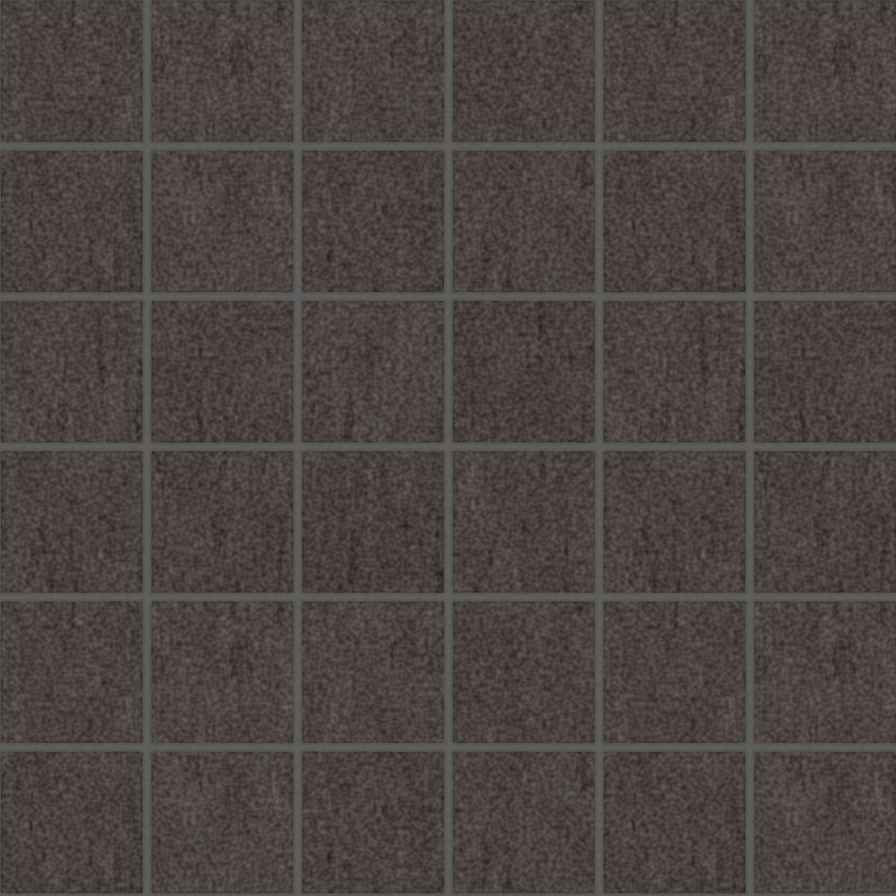
A Shadertoy shader for this texture:

```glsl
// Dark stone mosaic: six by six square tiles set in thin grey grout.
// Each tile is cut from a noise field of fine grain, cloudy wear and
// vertical streaks; the cuts recur every four tiles across and down.

#define PITCH       vec2(0.1682, 0.1677)  // tile spacing
#define GRID_ORIGIN vec2(0.5005, 0.5013)  // a crossing of two grout lines
#define GROUT_WIDTH 0.0098
#define CORNER      0.0015                // tile corner radius
#define CUT_PERIOD  4.0                   // tiles before a cut recurs
#define GRAIN_FREQ  211.0
#define GRAIN       0.58
#define STREAKS     0.42
#define STONE_DARK  vec3(0.200, 0.172, 0.162)
#define STONE_LIGHT vec3(0.380, 0.353, 0.341)
#define GROUT_COLOR vec3(0.362, 0.364, 0.358)

vec2 hash2(vec2 p) {
    vec3 h = fract(p.xyx * vec3(0.1031, 0.1030, 0.0973));
    h += dot(h, h.yzx + 33.33);
    return fract((h.xx + h.yz) * h.zy);
}

vec2 latticeGradient(vec2 cell) {
    float angle = 6.28318 * hash2(cell).x;
    return vec2(cos(angle), sin(angle));
}

// Gradient noise, roughly -0.7 to 0.7
float gradientNoise(vec2 p) {
    vec2 i = floor(p), f = p - i;
    vec2 u = f * f * f * (f * (f * 6.0 - 15.0) + 10.0);
    vec2 e = vec2(1.0, 0.0);
    float a = dot(latticeGradient(i), f);
    float b = dot(latticeGradient(i + e.xy), f - e.xy);
    float c = dot(latticeGradient(i + e.yx), f - e.yx);
    float d = dot(latticeGradient(i + e.xx), f - e.xx);
    return mix(mix(a, b, u.x), mix(c, d, u.x), u.y);
}

float fbm(vec2 p) {
    float sum = 0.0, amplitude = 1.0;
    for (int octave = 0; octave < 4; octave++) {
        sum += amplitude * gradientNoise(p);
        p = p * 2.03 + 17.3;
        amplitude *= 0.55;
    }
    return sum;
}

float roundedBox(vec2 p, vec2 halfSize, float radius) {
    vec2 d = abs(p) - halfSize + radius;
    return length(max(d, 0.0)) + min(max(d.x, d.y), 0.0) - radius;
}

// Lightness of the stone, 0 to 1, at a point of the noise field
float stoneTone(vec2 p) {
    float grain = gradientNoise(p * GRAIN_FREQ)
                + 0.65 * gradientNoise(p * GRAIN_FREQ * 0.53 + 41.0);
    float clouds = fbm(p * vec2(24.0, 13.0));
    float streak = fbm(p * vec2(46.0, 7.0) + 9.0);
    float rough = fbm(p * vec2(150.0, 70.0) + 23.0);

    float tone = 0.5 + GRAIN * grain + 0.16 * clouds + 0.14 * streak;
    // Broken dark streaks, then pale scuffs with scattered flecks
    tone -= STREAKS * smoothstep(0.22, 0.75, streak + 0.35 * rough);
    float scuff = smoothstep(0.2, 0.7, fbm(p * vec2(38.0, 15.0) + 67.0));
    tone += scuff * (0.10 + 0.35 * smoothstep(0.0, 0.6, rough));
    tone += 0.3 * smoothstep(0.42, 0.65, gradientNoise(p * 125.0 + 83.0));
    return tone;
}

void mainImage(out vec4 fragColor, in vec2 fragCoord) {
    vec2 uv = fragCoord / iResolution.xy;
    float pixel = 1.0 / min(iResolution.x, iResolution.y);

    // Tile index and position from the tile centre
    vec2 grid = (uv - GRID_ORIGIN) / PITCH;
    vec2 cut = mod(floor(grid), CUT_PERIOD);
    vec2 local = (fract(grid) - 0.5) * PITCH;
    vec2 seed = hash2(cut + 5.7);

    // Stone
    float tone = stoneTone(local + 3.0 * seed + 0.5 * cut);
    tone += 0.10 * (seed.x - 0.5);
    float wobble = 0.0005 * gradientNoise(uv * 90.0);
    float edge = roundedBox(local, 0.5 * (PITCH - GROUT_WIDTH), CORNER) + wobble;
    tone -= 0.16 * smoothstep(-0.0035, 0.0, edge);
    vec3 stone = mix(STONE_DARK, STONE_LIGHT, clamp(tone, -0.25, 1.4));

    // Grout, slightly shaded against the tiles
    float depth = smoothstep(0.0, 0.5 * GROUT_WIDTH, edge);
    vec3 grout = GROUT_COLOR * mix(0.92, 1.02, depth);
    grout += 0.02 * gradientNoise(uv * 170.0);

    float groutMask = smoothstep(-0.75 * pixel, 0.75 * pixel, edge);
    fragColor = vec4(mix(stone, grout, groutMask), 1.0);
}
```
